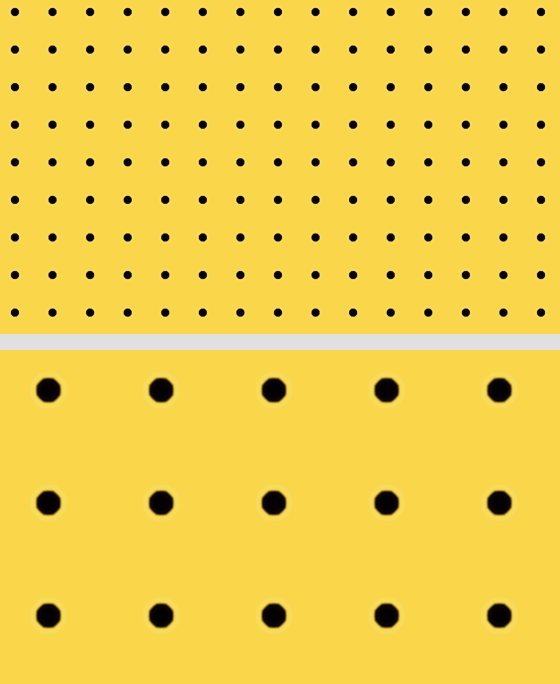
Top, the full canvas; bottom, a detail of the centre.
Reproduce this pattern procedurally as a WebGL 2 fragment shader.

```glsl
#version 300 es
precision highp float;

uniform vec2 u_resolution;
out vec4 fragColor;

// Lengths are fractions of the canvas width
#define PITCH 0.0671
#define FIRST_DOT vec2(0.0267, 0.0382)
#define DOT_RADIUS 0.0073
#define EDGE_SOFTNESS 0.0011
#define FACETING 0.5
#define HALO_RADIUS 0.0098
#define HALO_WIDTH 0.0013
#define YELLOW vec3(0.98, 0.84, 0.29)
#define HALO_YELLOW vec3(0.97, 0.86, 0.36)
#define INK vec3(0.05, 0.02, 0.01)
#define CORE_INK vec3(0.01, 0.005, 0.005)

// Radius measure between a circle and a regular octagon
float dotRadius(vec2 p) {
    vec2 a = abs(p);
    float octagon = max(max(a.x, a.y), (a.x + a.y) * 0.7071);
    return mix(length(p), octagon * 1.027, FACETING);
}

void main() {
    vec2 uv = gl_FragCoord.xy / u_resolution.x;
    float pixel = 1.0 / u_resolution.x;

    // Offset from the nearest grid point
    vec2 cell = (uv - FIRST_DOT) / PITCH;
    vec2 p = (fract(cell + 0.5) - 0.5) * PITCH;
    float r = dotRadius(p);

    // Faint pale ring around each dot
    float halo = 1.0 - smoothstep(0.4, 1.0, abs(r - HALO_RADIUS) / (HALO_WIDTH + pixel * 0.5));
    vec3 color = mix(YELLOW, HALO_YELLOW, halo);

    // Soft-edged dot with a slightly darker core
    float soft = max(EDGE_SOFTNESS, pixel * 0.75);
    float ink = 1.0 - smoothstep(-soft, soft, r - DOT_RADIUS);
    float core = 1.0 - smoothstep(0.5, 0.75, r / DOT_RADIUS);
    color = mix(color, mix(INK, CORE_INK, core), ink);

    fragColor = vec4(color, 1.0);
}
```
